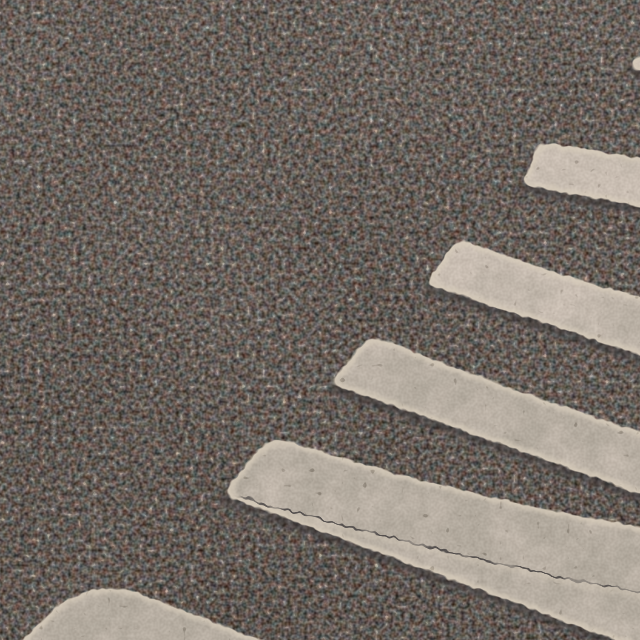
Write a Shadertoy shader that draws this texture.

```glsl
#define ASPHALT vec3(0.395, 0.364, 0.342)
#define PAINT_DULL vec3(0.695, 0.662, 0.615)
#define PAINT_PALE vec3(0.790, 0.745, 0.700)
#define PAINT_RIM vec3(0.850, 0.805, 0.735)
#define SHADOW vec3(0.270, 0.255, 0.255)
#define GRAIN_SCALE 125.0
#define GRAIN_DEPTH 0.24
#define TINT_DEPTH 0.075
#define EDGE_WOBBLE 0.0030
#define STRIPES 5

// Gradient noise from an integer hash
vec2 gradientAt(vec2 cell) {
    uvec2 q = uvec2(ivec2(cell) + 4096);
    uint h = q.x * 1597334677u ^ q.y * 3812015801u;
    h = (h ^ (h >> 15)) * 2246822519u;
    h ^= h >> 13;
    float angle = 6.28318 * float(h & 65535u) / 65536.0;
    return vec2(cos(angle), sin(angle));
}

float gradientNoise(vec2 p) {
    vec2 i = floor(p), f = p - i;
    vec2 u = f * f * f * (f * (f * 6.0 - 15.0) + 10.0);
    vec2 e = vec2(1.0, 0.0);
    float a = dot(gradientAt(i), f);
    float b = dot(gradientAt(i + e.xy), f - e.xy);
    float c = dot(gradientAt(i + e.yx), f - e.yx);
    float d = dot(gradientAt(i + e.xx), f - e.xx);
    return mix(mix(a, b, u.x), mix(c, d, u.x), u.y);
}

float smoothMax(float a, float b, float k) {
    float h = max(k - abs(a - b), 0.0);
    return max(a, b) + h * h / (4.0 * k);
}

// Each stripe: upper corner xy, lower corner zw
const vec4 corners[STRIPES] = vec4[STRIPES](
    vec4(0.840, 0.779, 0.817, 0.711), vec4(0.715, 0.628, 0.666, 0.557),
    vec4(0.578, 0.477, 0.516, 0.401), vec4(0.421, 0.320, 0.347, 0.227),
    vec4(0.137, 0.103, -0.003, -0.041));

// Each stripe: top slope, top bend, bottom slope, corner rounding
const vec4 profiles[STRIPES] = vec4[STRIPES](
    vec4(0.17, 0.05, 0.186, 0.025), vec4(0.38, 0.20, 0.336, 0.022),
    vec4(0.40, 0.10, 0.356, 0.025), vec4(0.326, 0.136, 0.370, 0.036),
    vec4(0.38, 0.0, 0.36, 0.085));

float stripeDistance(vec2 p, vec4 corner, vec4 profile) {
    vec2 fromTop = p - corner.xy, fromLow = p - corner.zw;
    vec2 side = normalize(corner.xy - corner.zw);
    float top = fromTop.y + fromTop.x * (profile.x - profile.y * fromTop.x);
    top *= inversesqrt(1.0 + profile.x * profile.x);
    float low = -(fromLow.y + profile.z * fromLow.x);
    low *= inversesqrt(1.0 + profile.z * profile.z);
    float left = dot(fromTop, vec2(-side.y, side.x));
    return smoothMax(smoothMax(top, left, profile.w), low, 0.4 * profile.w);
}

float markings(vec2 p) {
    // Tip of the farthest marking at the right border
    float d = length((p - vec2(1.002, 0.901)) * vec2(0.75, 1.0)) - 0.0105;
    for (int i = 0; i < STRIPES; i++)
        d = min(d, stripeDistance(p, corners[i], profiles[i]));
    return d;
}

vec3 asphalt(vec2 p, float coarse, float fine) {
    float broad = gradientNoise(p * 4.0) + 0.5 * gradientNoise(p * 11.0);
    float warmth = gradientNoise(p * GRAIN_SCALE * 0.8 + 37.0);
    float green = gradientNoise(p * GRAIN_SCALE * 0.7 + 91.0);
    vec3 c = ASPHALT + 0.025 * broad + 0.03 * (p.y - 0.5);
    c += GRAIN_DEPTH * (coarse + 0.75 * fine);
    c += TINT_DEPTH * (warmth * vec3(1.0, -0.1, -0.9) + green * vec3(-0.5, 0.5, 0.1));
    // Sparse pale chips
    return c + vec3(0.13, 0.12, 0.10) * smoothstep(0.36, 0.58, coarse);
}

vec3 paint(vec2 p, float d, float fine) {
    float cloud = gradientNoise(p * 13.0) + 0.6 * gradientNoise(p * 34.0);
    float pale = smoothstep(0.35, 0.65, p.y) * 0.75 + 0.2;
    vec3 c = mix(PAINT_DULL, PAINT_PALE, clamp(pale + 0.7 * cloud, 0.0, 1.0));
    c += 0.05 * fine + 0.035 * gradientNoise(p * 75.0);
    c = mix(c, PAINT_RIM, 0.75 * smoothstep(-0.013, -0.001, d));
    // Small worn pits
    return c - 0.13 * smoothstep(0.40, 0.58, gradientNoise(p * 85.0 + 13.0));
}

void mainImage(out vec4 fragColor, in vec2 fragCoord) {
    vec2 p = fragCoord / iResolution.y;
    float soft = max(1.2 / iResolution.y, 0.0018);
    float coarse = gradientNoise(p * GRAIN_SCALE);
    float fine = gradientNoise(p * GRAIN_SCALE * 1.8 + 17.0);
    float wobble = EDGE_WOBBLE * (gradientNoise(p * 95.0) + gradientNoise(p * 45.0));

    float d = markings(p) + wobble;
    vec3 color = asphalt(p, coarse, fine);

    // Shade under the lower edges
    float under = markings(p + vec2(0.002, 0.010)) + wobble;
    float shade = 1.0 - smoothstep(-0.006, 0.010, under);
    color = mix(color, SHADOW + 0.12 * coarse, 0.7 * shade);

    color = mix(color, paint(p, d, fine), 1.0 - smoothstep(-soft, soft, d));

    // Seam along the widest stripe, with a pale lower lip
    float run = p.x - 0.371;
    float seam = p.y - (0.225 - 0.29 * run + 0.08 * run * run) + 1.5 * wobble;
    float inside = smoothstep(-0.01, 0.02, run) * (1.0 - smoothstep(-0.004, 0.0, d));
    float broken = smoothstep(-0.30, 0.15, gradientNoise(vec2(p.x * 32.0, 5.3)));
    float lip = smoothstep(-0.016, -0.003, seam) * (1.0 - smoothstep(-0.003, 0.0, seam));
    float crack = 1.0 - smoothstep(0.0005, 0.0005 + soft, abs(seam));
    color = mix(color, PAINT_RIM, 0.4 * lip * inside);
    color = mix(color, SHADOW, crack * inside * (0.35 + 0.5 * broken));

    fragColor = vec4(clamp(color, 0.0, 1.0), 1.0);
}
```
